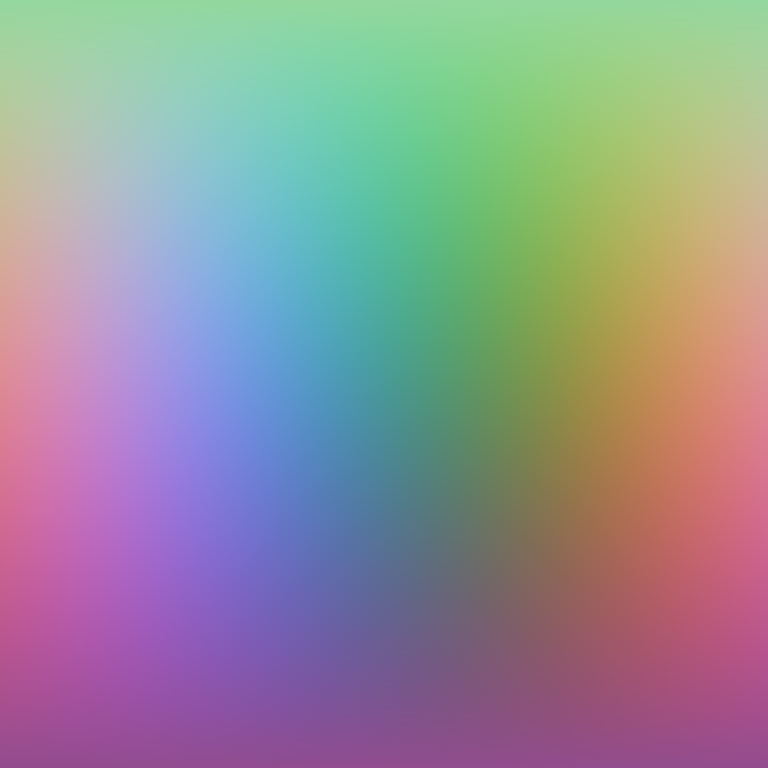
Reproduce this background procedurally as a Shadertoy shader.

```glsl
const float PI = 3.14159265;
const vec3 BASE_COLOR = vec3(0.575, 0.572, 0.588);   // neutral centre of the blend
const vec3 POLE_SHIFT = vec3(0.005, 0.272, 0.030);   // green above, purple below
const vec3 ROSE_SHIFT = vec3(0.288, -0.030, -0.010); // rose sides, teal centre
const vec3 BLUE_SHIFT = vec3(-0.015, 0.004, 0.308);  // blue left, olive right
const float LATITUDE_EASE = 0.30;                    // 0 = cosine, 1 = linear
const float GIRTH_POWER = 0.90;                      // how fast the hues fade at the poles

// Colour on a hue globe, unrolled so that uv spans longitude and latitude
vec3 hueGlobe(vec2 uv) {
    float longitude = 2.0 * PI * uv.x;
    float height = mix(-cos(PI * uv.y), 2.0 * uv.y - 1.0, LATITUDE_EASE);
    float girth = pow(max(sin(PI * uv.y), 0.0), GIRTH_POWER);

    vec3 around = ROSE_SHIFT * cos(longitude) + BLUE_SHIFT * sin(longitude);
    return BASE_COLOR + POLE_SHIFT * height + around * girth;
}

void mainImage(out vec4 fragColor, in vec2 fragCoord) {
    vec2 uv = fragCoord / iResolution.xy;
    fragColor = vec4(clamp(hueGlobe(uv), 0.0, 1.0), 1.0);
}
```
